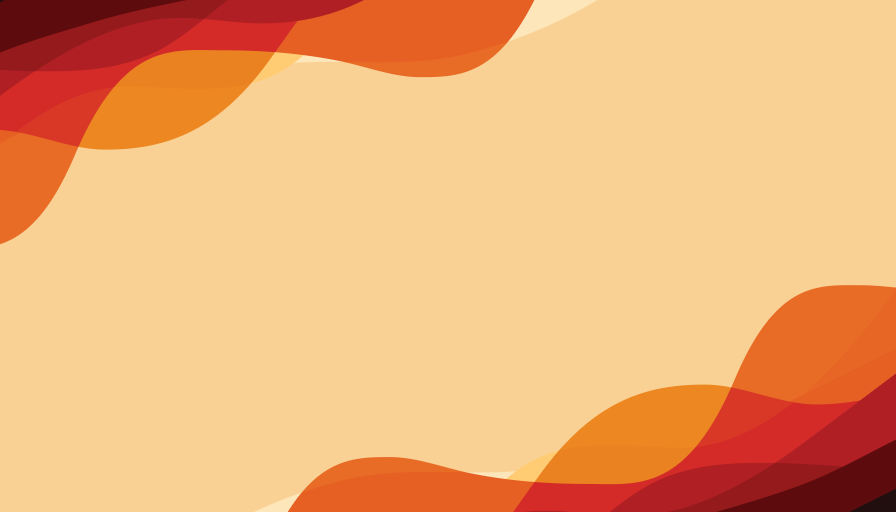
Reproduce this background procedurally as a WebGL 2 fragment shader.

```glsl
#version 300 es
precision highp float;
// Warm layered waves in two opposite corners of a plain peach sheet.
uniform vec2 u_resolution;
out vec4 outColor;

const vec2 SHEET = vec2(768.0, 438.0);      // canvas size in sheet units
const vec2 TURN = vec2(694.0, 457.0);       // half-turn that places the second corner

const vec3 PEACH = vec3(0.98, 0.82, 0.58);
const vec3 CREAM = vec3(0.99, 0.90, 0.73);
const vec3 STRAW = vec3(1.00, 0.80, 0.45);
const vec3 AMBER = vec3(0.93, 0.53, 0.13);
const vec3 AMBER_DEEP = vec3(0.92, 0.51, 0.13);
const vec3 ORANGE = vec3(0.91, 0.42, 0.15);
const vec3 ORANGE_DEEP = vec3(0.90, 0.375, 0.14);
const vec3 RED = vec3(0.85, 0.22, 0.15);
const vec3 RED_DEEP = vec3(0.83, 0.17, 0.155);
const vec3 CRIMSON = vec3(0.69, 0.12, 0.14);
const vec3 MAROON = vec3(0.58, 0.10, 0.11);
const vec3 WINE = vec3(0.37, 0.045, 0.05);
const vec3 SOOT = vec3(0.13, 0.06, 0.06);

// Cubic between two knots (x, height, slope), straight beyond its ends
float arc(float x, vec3 a, vec3 b) {
    float width = b.x - a.x;
    float t = clamp((x - a.x) / width, 0.0, 1.0);
    float s = 1.0 - t;
    float rise = mix(a.y, b.y, t * t * (3.0 - 2.0 * t));
    float bend = width * t * s * (a.z * s - b.z * t);
    return rise + bend + a.z * min(x - a.x, 0.0) + b.z * max(x - b.x, 0.0);
}

// Smooth wave through four knots
float wave(float x, vec3 a, vec3 b, vec3 c, vec3 d) {
    return x < b.x ? arc(x, a, b) : x < c.x ? arc(x, b, c) : arc(x, c, d);
}

// Soft-edged coverage of the area on the corner side of a wave
float cover(float height, float y) {
    float d = height - y;
    return clamp(0.5 + d / max(length(vec2(dFdx(d), dFdy(d))), 1e-4), 0.0, 1.0);
}

// Outline of the two large orange lobes
float lobes(float x) {
    float near = wave(x, vec3(-74, 211, 0.1), vec3(-44, 213, 0),
                      vec3(64, 133, -2.35), vec3(190, 43, 0));
    float far = wave(x, vec3(190, 43, 0), vec3(290, 52, 0.2),
                     vec3(360, 66, 0), vec3(458, 0, -2));
    return x < 190.0 ? near : far;
}

// Stack of overlapping waves; p.y grows away from the corner's edge
vec3 cornerWaves(vec3 color, vec2 p) {
    float veil = cover(wave(p.x, vec3(0, 122, -0.5), vec3(220, 58, -0.2),
                            vec3(400, 46, -0.25), vec3(512, 0, -0.6)), p.y);
    float glaze = cover(wave(p.x, vec3(-74, 210, -1.4), vec3(110, 74, 0),
                             vec3(165, 76, 0), vec3(290, 12, -1.5)), p.y);
    float swell = cover(wave(p.x, vec3(-74, 121, -0.25), vec3(-6, 111, 0),
                             vec3(90, 128, 0), vec3(232, 50, -1.4)), p.y);
    float lobe = cover(lobes(p.x), p.y);
    float ribbon = cover(wave(p.x, vec3(0, 82, -0.75), vec3(140, 16, -0.1),
                              vec3(225, 20, 0), vec3(312, 0, -0.5)), p.y);
    float fold = cover(wave(p.x, vec3(-74, 55, 0.05), vec3(40, 61, 0),
                            vec3(130, 46, -0.45), vec3(195, 0, -0.8)), p.y);
    float shade = cover(wave(p.x, vec3(-74, 81, -0.5), vec3(0, 45, -0.4),
                             vec3(80, 19, -0.3), vec3(160, 0, -0.2)), p.y);
    float tip = cover(2.0 - 0.5 * p.x, p.y);

    // Pale and orange layers, turning red where lobe and swell overlap
    color = mix(color, CREAM, veil);
    color = mix(color, STRAW, glaze);
    color = mix(color, mix(AMBER, AMBER_DEEP, glaze), swell);
    vec3 orange = mix(ORANGE, ORANGE_DEEP, max(veil, 0.5 * glaze));
    vec3 red = mix(RED, RED_DEEP, glaze);
    color = mix(color, mix(orange, red, swell), lobe);

    // Dark layers toward the corner
    color = mix(color, CRIMSON, max(ribbon, fold));
    color = mix(color, MAROON, ribbon * fold);
    color = mix(color, WINE, shade);
    return mix(color, SOOT, tip);
}

void main() {
    vec2 p = gl_FragCoord.xy / u_resolution * SHEET;
    p.y = SHEET.y - p.y;
    vec3 color = cornerWaves(PEACH, p);
    color = cornerWaves(color, TURN - p);
    outColor = vec4(color, 1.0);
}
```
